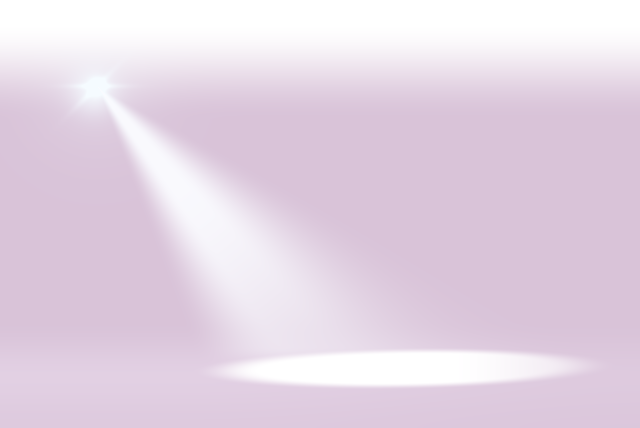
Reproduce this background procedurally as a Shadertoy shader.

```glsl
// A pale mauve stage: a lamp at upper left throws a soft cone of light
// onto an oval pool on the floor. Layers of smoothstep and Gaussian
// falloffs are blended in units of the canvas height.

const vec3 WALL  = vec3(0.850, 0.765, 0.848);
const vec3 FLOOR = vec3(0.885, 0.815, 0.890);
const vec3 LIGHT = vec3(0.975, 0.975, 0.992);
const vec3 FLARE = vec3(0.960, 0.985, 1.000);

// Gaussian spot with separate horizontal and vertical radii
float softSpot(vec2 p, vec2 radius) {
    vec2 q = p / radius;
    return exp(-dot(q, q));
}

// Wall with a white wash above and a lighter floor below
vec3 backdrop(vec2 p, float aspect) {
    vec3 color = mix(WALL, vec3(1.0), smoothstep(0.72, 0.95, p.y));
    float floorBand = smoothstep(0.25, 0.12, p.y);
    floorBand *= mix(0.55, 1.0, smoothstep(0.0, 0.12, p.y));
    floorBand *= mix(1.0, 0.55, smoothstep(0.3, 1.0, p.x / aspect));
    return mix(color, FLOOR, floorBand);
}

// Cone strength from its apex; limits are angles below the horizontal
float coneBeam(vec2 d, float upperAngle, float lowerAngle) {
    float angle = atan(-d.y, d.x);
    float s = (angle - upperAngle) / (lowerAngle - upperAngle);
    float across = smoothstep(0.0, 0.48, s) * smoothstep(1.0, 0.62, s);
    float along = 1.0 - 0.65 * smoothstep(0.3, 1.05, length(d));
    return across * along;
}

// Slightly tilted oval with feathered edges and a fainter far tip
float lightPool(vec2 d, vec2 radius) {
    d.y -= 0.015 * d.x;
    float r = length(d / radius);
    float body = smoothstep(1.06, 0.72, r);
    float fade = mix(1.0, 0.55, smoothstep(0.2, 1.0, d.x / radius.x));
    return body * fade;
}

// Lamp glare: broad halo, bright core and thin crossed rays
float lampFlare(vec2 d) {
    vec2 diagonal = vec2(d.x + d.y, d.y - d.x) * 0.7071;
    float halo = 0.22 * softSpot(d, vec2(0.15));
    float core = 0.65 * softSpot(d + vec2(0.008, 0.012), vec2(0.055));
    float rays = 0.35 * softSpot(d, vec2(0.075, 0.006));
    rays += 0.25 * softSpot(diagonal, vec2(0.08, 0.007));
    float center = softSpot(d, vec2(0.018));
    return clamp(halo + core + rays + center, 0.0, 1.0);
}

void mainImage(out vec4 fragColor, in vec2 fragCoord) {
    vec2 p = fragCoord / iResolution.y;
    float aspect = iResolution.x / iResolution.y;
    vec2 lamp = vec2(0.152 * aspect, 0.799);
    vec2 poolCenter = vec2(0.632 * aspect, 0.139);
    vec2 poolRadius = vec2(0.313 * aspect, 0.046);

    vec3 color = backdrop(p, aspect);

    // Cone fades where it meets the floor
    float beam = coneBeam(p - lamp, 0.487, 1.225);
    beam *= smoothstep(0.125, 0.19, p.y);
    color = mix(color, LIGHT, beam);

    // Pool and lamp sit over the cone
    color = mix(color, vec3(1.0), lightPool(p - poolCenter, poolRadius));
    color = mix(color, max(color, FLARE), lampFlare(p - lamp));

    fragColor = vec4(color, 1.0);
}
```
